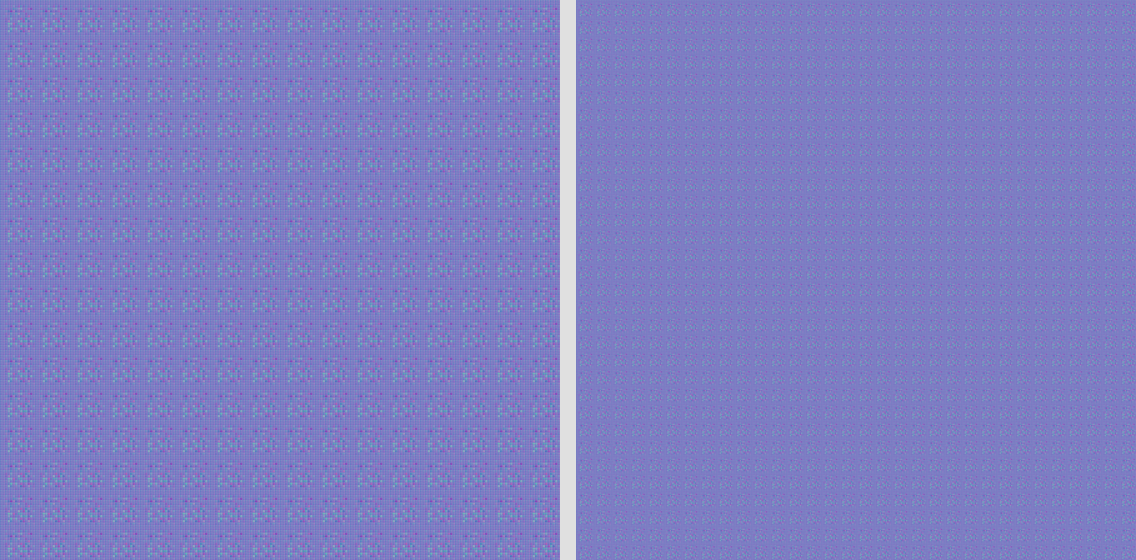
Left, the tile; right, the same tile 2 across and 2 down.
Write a WebGL 2 fragment shader that draws this texture map.

```glsl
#version 300 es
precision highp float;
precision highp int;

uniform vec2 u_resolution;
out vec4 fragColor;

const float TILES = 16.0;         // pattern repeats across and down
const float DOTS = 14.0;          // dots per repeat
const int SAMPLES = 4;            // antialiasing grid
const float TAU = 6.2831853;
const vec3 FLAT_COLOR = vec3(0.490, 0.490, 0.766);

// Integer hash giving two values in 0..1
vec2 hash2(vec2 cell, uint seed) {
    uint n = uint(cell.x) + 57u * uint(cell.y) + 7919u * seed;
    n = (n ^ (n >> 16)) * 0x7feb352du;
    n = (n ^ (n >> 15)) * 0x846ca68bu;
    n ^= n >> 16;
    return vec2(float(n & 0xffffu), float(n >> 16)) / 65535.0;
}

// Strong over most of a repeat, calm along its border
float clusterMask(vec2 p, vec2 center) {
    vec2 d = abs(p - center);
    float box = max(d.x, d.y);
    return 1.0 - smoothstep(0.32, 0.48, mix(box, length(d), 0.15));
}

// Random facet tilt; the four dots of a block lean four ways
vec2 dotTilt(vec2 cell, float dots, uint seed) {
    vec2 odd = mod(cell, 2.0);
    float quarter = odd.x * 0.5 + mod(odd.x + odd.y, 2.0) * 0.25;
    float angle = TAU * (hash2(floor(cell * 0.5), seed).x + quarter);
    float pick = hash2(cell, seed + 1u).y;
    float strength = mix(0.10, 1.0, pick * pick);
    vec2 tilt = vec2(cos(angle), sin(angle));
    tilt -= 0.2 * tilt.yx;
    float mask = clusterMask((cell + 0.5) / dots, vec2(0.56, 0.43));
    return tilt * strength * mix(0.10, 1.0, mask);
}

// Round facets with bevelled rims on a plain ground
vec3 dotSurface(vec2 uv, float tiles, float dots, float radius, float edge) {
    vec2 grid = uv * tiles * dots;
    vec2 cell = mod(floor(grid), dots);
    vec2 local = fract(grid) - 0.5;
    float dist = length(local);
    float disc = 1.0 - smoothstep(radius - edge, radius + edge, dist);
    float rim = smoothstep(radius - 0.22, radius, dist)
              * (1.0 - smoothstep(radius, radius + 0.16, dist));
    vec2 tilt = dotTilt(cell, dots, 37u);
    vec2 bevel = local / max(dist, 0.001) * rim;

    vec3 color = FLAT_COLOR;
    color.rg += tilt * vec2(0.20, 0.23) * disc + bevel * vec2(0.15, 0.08);
    color.b -= dot(tilt, tilt) * 0.04 * disc;
    return color;
}

void main() {
    vec3 sum = vec3(0.0);
    // Average a small grid of points inside the pixel
    for (int j = 0; j < SAMPLES; j++) {
        for (int i = 0; i < SAMPLES; i++) {
            vec2 offset = (vec2(i, j) + 0.5) / float(SAMPLES) - 0.5;
            vec2 uv = (gl_FragCoord.xy + offset * 0.9) / u_resolution;
            sum += dotSurface(uv, TILES, DOTS, 0.44, 0.05);
        }
    }
    fragColor = vec4(sum / float(SAMPLES * SAMPLES), 1.0);
}
```
